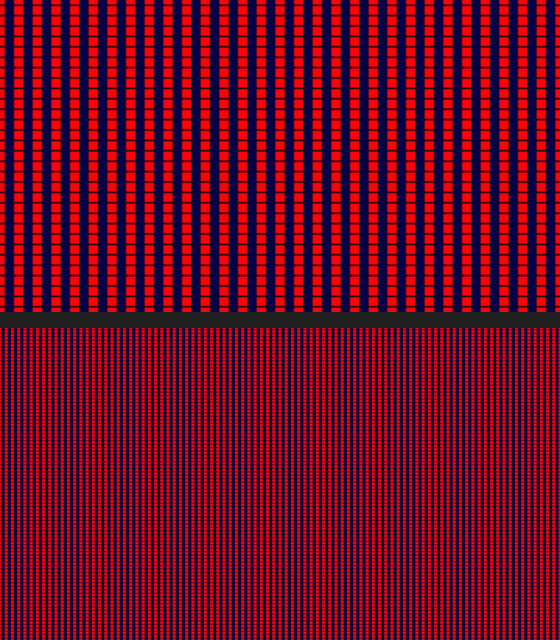
Top: one tile. Bottom: repeated 3 by 3.
This pattern is drawn by a Shadertoy shader. Its source:

```glsl
const vec2 REPEATS = vec2(30.0, 30.0);     // columns across, tiles down
const vec2 TILE_SIZE = vec2(0.50, 0.85);   // share of one cell
const float SOFTNESS = 0.0036;             // edge half width, in canvas heights
const float SEAM_ON_STRIPE = 0.30;         // how far seams darken the stripes
const vec3 RED = vec3(0.98, 0.015, 0.025);
const vec3 NAVY = vec3(0.015, 0.008, 0.27);
const vec3 SEAM = vec3(0.07, 0.01, 0.08);

// 1 inside the half size, 0 outside, per axis
vec2 softInside(vec2 dist, vec2 halfSize, vec2 soft) {
    return 1.0 - smoothstep(halfSize - soft, halfSize + soft, dist);
}

void mainImage(out vec4 fragColor, in vec2 fragCoord) {
    vec2 uv = fragCoord / iResolution.xy;

    // Cells centred on the canvas corner, so the edges wrap mid-tile
    vec2 fromCenter = abs(fract(uv * REPEATS + 0.5) - 0.5);

    // Edge softness in cell units, never narrower than a pixel
    float edge = max(SOFTNESS, 0.75 / iResolution.y);
    vec2 cellSize = vec2(iResolution.x / iResolution.y, 1.0) / REPEATS;
    vec2 inside = softInside(fromCenter, 0.5 * TILE_SIZE, edge / cellSize);

    // Navy stripes between dark columns, faintly crossed by the seams
    vec3 stripe = mix(NAVY, SEAM, SEAM_ON_STRIPE * (1.0 - inside.y));
    vec3 color = mix(stripe, SEAM, inside.x);

    // Red tiles stacked in the columns
    color = mix(color, RED, inside.x * inside.y);

    fragColor = vec4(color, 1.0);
}
```
